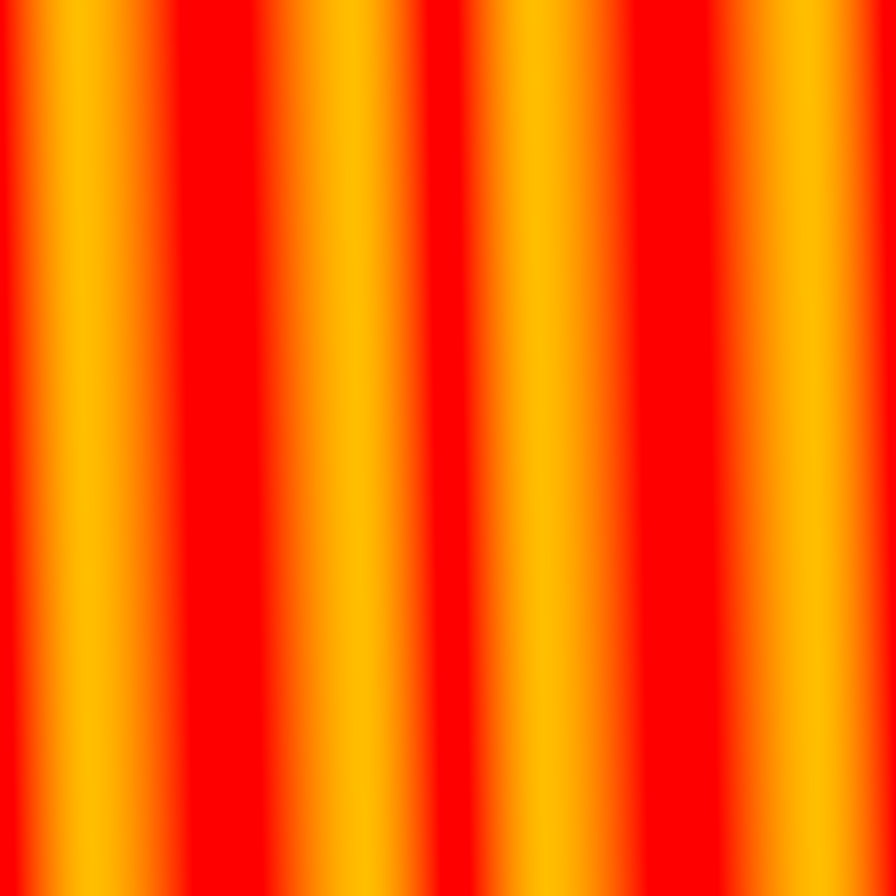
Write a three.js fragment shader that draws this background.

```glsl
// Soft amber bands in mirrored pairs on red, leaning slightly to the left.
varying vec2 vUv;

const vec3 RED = vec3(1.0, 0.0, 0.0);
const vec3 AMBER = vec3(1.0, 0.745, 0.0);

const float PERIOD = 0.508;            // width of one mirrored pair
const float AXIS = 0.5013;             // mirror axis at mid height
const float LEAN = -0.0145;            // sideways shift over the full height
const float NARROW_RED_HALF = 0.0163;  // half width of the red inside a pair
const float WIDE_RED_HALF = 0.039;     // half width of the red between pairs
const float CREST = 0.1015;            // distance from the axis to the brightest line
const float FALLOFF = 1.7;             // roundness of the band profile

// Distance to the nearest mirror axis, from 0 to half a period.
float mirrorDistance(float x) {
  return abs(fract(x / PERIOD + 0.5) - 0.5) * PERIOD;
}

// Rounded band, steeper on the inner side than on the outer side.
float bandProfile(float d) {
  float innerWidth = CREST - NARROW_RED_HALF;
  float outerWidth = 0.5 * PERIOD - WIDE_RED_HALF - CREST;
  float sideWidth = d < CREST ? innerWidth : outerWidth;
  float t = min(abs(d - CREST) / sideWidth, 1.0);
  return 1.0 - pow(t, FALLOFF);
}

void main() {
  float x = vUv.x - AXIS - LEAN * (vUv.y - 0.5);
  float glow = bandProfile(mirrorDistance(x));
  gl_FragColor = vec4(mix(RED, AMBER, glow), 1.0);
}
```
